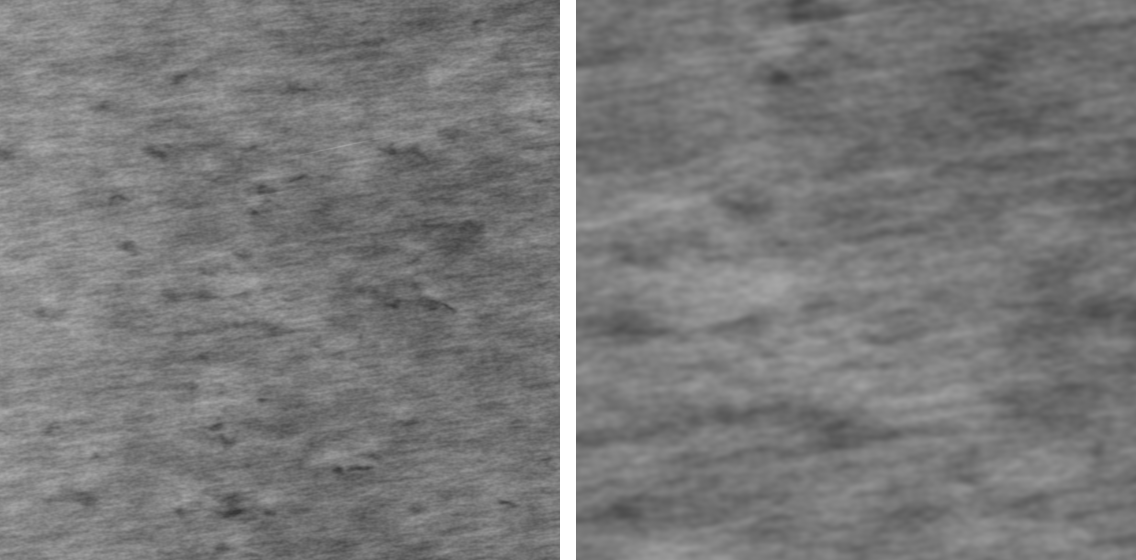
Left, the full canvas; right, a detail of the centre.
Give the GLSL for this texture, as a WebGL 2 fragment shader.

```glsl
#version 300 es
precision highp float;
// Worn grey stone: soft clouds, fine tilted grain and clusters of shallow dark pits.

uniform vec2 u_resolution;
out vec4 fragColor;

const float BASE_TONE = 0.447;
const float GLOW_GAIN = 0.09;        // lighter left side
const float CLOUD_GAIN = 0.12;
const float PATCH_GAIN = 0.09;
const float STREAK_GAIN = 0.08;
const float GRAIN_GAIN = 0.07;
const float GRAIN_TILT = 0.13;       // radians
const vec2 PIT_CELL = vec2(0.055, 0.033);
const float PIT_CHANCE = 0.85;
const float PIT_DEPTH = 0.2;
const float RIM_GAIN = 0.05;         // pale bloom above each pit
const int SCRATCH_COUNT = 7;
const float SCRATCH_WIDTH = 0.0016;
const float SCRATCH_GAIN = 0.045;

vec2 hash2(vec2 cell) {
    uvec2 v = uvec2(ivec2(cell) + 4096);
    v = v * 1664525u + 1013904223u;
    v.x += v.y * 1664525u;
    v.y += v.x * 1664525u;
    v ^= v >> 16u;
    v.x += v.y * 1664525u;
    v.y += v.x * 1664525u;
    v ^= v >> 16u;
    return vec2(v >> 8u) / 16777216.0;
}

float cornerSlope(vec2 cell, vec2 offset) {
    float angle = 6.28319 * hash2(cell).x;
    return dot(vec2(cos(angle), sin(angle)), offset);
}

float gradientNoise(vec2 p) {
    vec2 i = floor(p), f = p - i;
    vec2 w = f * f * f * (f * (f * 6.0 - 15.0) + 10.0);
    vec2 e = vec2(1.0, 0.0);
    float low = mix(cornerSlope(i, f), cornerSlope(i + e, f - e), w.x);
    float high = mix(cornerSlope(i + e.yx, f - e.yx), cornerSlope(i + 1.0, f - 1.0), w.x);
    return mix(low, high, w.y);
}

vec2 rotate(vec2 p, float angle) {
    float c = cos(angle), s = sin(angle);
    return vec2(c * p.x + s * p.y, c * p.y - s * p.x);
}

// Likelihood of pits: a ragged column, thinning to the sides and the top.
float pitDensity(vec2 p) {
    float side = (p.x - 0.5) / 0.25;
    float column = exp(-side * side) * (1.0 - smoothstep(0.55, 0.95, p.y));
    float cluster = smoothstep(-0.15, 0.25, gradientNoise(p * vec2(6.0, 8.0) + 31.0));
    return PIT_CHANCE * (0.03 + column * cluster);
}

// x: darkness of the pits, y: pale bloom beside them.
vec2 pits(vec2 p) {
    vec2 warp = vec2(gradientNoise(p * vec2(28.0, 50.0)),
                     gradientNoise(p * vec2(36.0, 60.0) + 17.0));
    vec2 q = p + warp * vec2(0.022, 0.013);
    vec2 home = floor(q / PIT_CELL);
    vec2 sum = vec2(0.0);
    for (int y = -2; y <= 2; y++) {
        for (int x = -1; x <= 1; x++) {
            vec2 cell = home + vec2(x, y);
            vec2 place = hash2(cell + 101.0);
            vec2 shape = hash2(cell + 307.0);
            vec2 trait = hash2(cell + 503.0);
            vec2 center = (cell + place) * PIT_CELL;
            float present = step(trait.x, pitDensity(center));
            vec2 d = rotate(q - center, mix(-0.3, 0.15, trait.y));
            vec2 radius = mix(vec2(0.012, 0.006), vec2(0.031, 0.012), shape * shape.x);
            vec2 e = d / radius;
            vec2 b = (q - center - vec2(0.0, 0.028)) / vec2(0.034, 0.016);
            sum.x += present * mix(0.35, 1.0, shape.y) * exp(-dot(e, e));
            sum.y += present * exp(-dot(b, b));
        }
    }
    return min(sum, vec2(1.1, 1.6));
}

// Faint, long pale lines lying along the grain.
float scratches(vec2 p) {
    float sum = 0.0;
    for (int i = 0; i < SCRATCH_COUNT; i++) {
        vec2 place = hash2(vec2(i, 71));
        vec2 trait = hash2(vec2(i, 89));
        vec2 d = rotate(p - place, mix(0.1, 0.24, trait.x));
        float halfLength = mix(0.05, 0.16, trait.y);
        float across = d.y / SCRATCH_WIDTH;
        float ends = 1.0 - smoothstep(0.3, 1.0, abs(d.x) / halfLength);
        sum += ends * exp(-across * across) * mix(0.4, 1.0, trait.x);
    }
    return sum;
}

void main() {
    vec2 p = gl_FragCoord.xy / u_resolution.y;
    vec2 g = rotate(p, GRAIN_TILT);

    // Broad light and soft mottling
    float cloud = gradientNoise(g * vec2(3.0, 5.0) + 5.0)
                + 0.6 * gradientNoise(g * vec2(6.5, 11.0) + 43.0);
    float mottle = gradientNoise(g * vec2(13.0, 24.0) + 11.0)
                 + 0.6 * gradientNoise(g * vec2(27.0, 52.0) + 23.0);
    float glow = 1.0 - smoothstep(0.0, 0.5, p.x + 0.25 * cloud);

    // Fine directional texture
    float streak = gradientNoise(g * vec2(14.0, 85.0) + 7.0)
                 + 0.7 * gradientNoise(g * vec2(32.0, 150.0) + 61.0);
    float grain = gradientNoise(g * vec2(75.0, 170.0) + 19.0)
                + 0.6 * gradientNoise(p * vec2(150.0, 230.0) + 83.0);

    vec2 pit = pits(p);
    float tone = BASE_TONE + GLOW_GAIN * glow + CLOUD_GAIN * cloud + PATCH_GAIN * mottle
               + STREAK_GAIN * streak + GRAIN_GAIN * grain
               + SCRATCH_GAIN * scratches(p) + RIM_GAIN * pit.y - PIT_DEPTH * pit.x;
    fragColor = vec4(vec3(clamp(tone, 0.22, 0.75)), 1.0);
}
```
